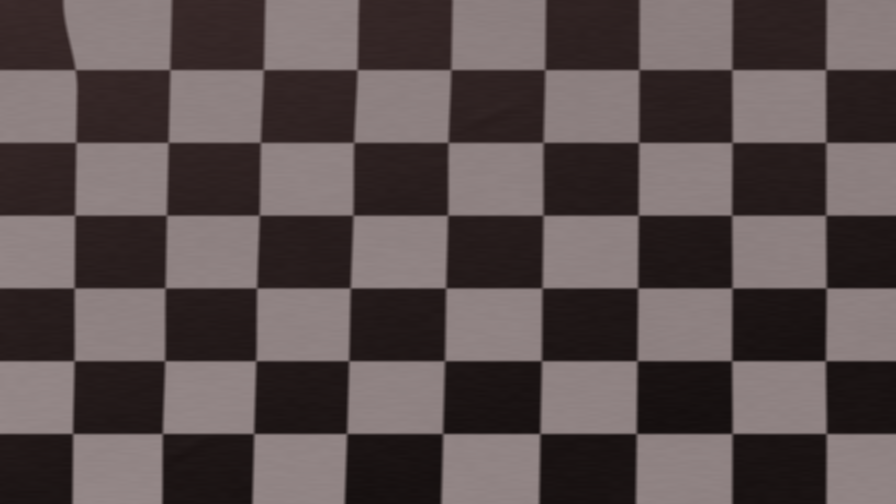
This pattern is drawn by a Shadertoy shader. Its source:

```glsl
// Softly lit, slightly warped cloth checkerboard of dark brown and grey-mauve cells.

const vec2 CELL = vec2(0.1856, 0.1444);   // cell size, canvas height = 1
const vec2 ORIGIN = vec2(0.1551, 0.1389); // a corner where four cells meet
const vec3 LIGHT = vec3(0.56, 0.51, 0.51);
const vec3 DARK_TINT = vec3(1.0, 0.735, 0.73);

float hash(vec2 p) {
    vec3 q = fract(vec3(p.xyx) * 0.1031);
    q += dot(q, q.yzx + 33.33);
    return fract((q.x + q.y) * q.z);
}

float noise(vec2 p) {
    vec2 i = floor(p), f = fract(p);
    f = f * f * (3.0 - 2.0 * f);
    return mix(mix(hash(i), hash(i + vec2(1, 0)), f.x),
               mix(hash(i + vec2(0, 1)), hash(i + vec2(1, 1)), f.x), f.y);
}

float fbm(vec2 p) {
    float sum = 0.0, amp = 0.5;
    for (int i = 0; i < 3; i++) {
        sum += amp * noise(p);
        p = p * 2.03 + 17.0;
        amp *= 0.5;
    }
    return sum;
}

float bump(float x, float center, float width) {
    float d = (x - center) / width;
    return exp(-d * d);
}

// Column lean, strongest left of centre, plus a curl in the upper left
vec2 warpCloth(vec2 p) {
    float lean = -0.028 * (1.0 - p.y) * bump(p.x, 0.625, 0.51);
    float curl = -0.030 * smoothstep(0.82, 1.0, p.y) * bump(p.x, 0.125, 0.10);
    float ripple = 0.003 * (noise(p * vec2(4.0, 7.0)) - 0.5);
    return p - vec2(lean + curl + ripple, 0.0);
}

// Signed alternating wave: crosses zero at every integer
vec2 alternate(vec2 q) {
    return abs(mod(q + 0.5, 2.0) - 1.0) - 0.5;
}

// 1 in dark cells, 0 in light ones
float checker(vec2 q, vec2 soft) {
    vec2 s = clamp(alternate(q) / soft, -1.0, 1.0);
    s *= 1.5 - 0.5 * s * s;
    return 0.5 + 0.5 * s.x * s.y;
}

// Short slanted crease: lighter on one side, darker on the other
float crease(vec2 p, vec2 center, vec2 along, float len) {
    vec2 d = p - center;
    float across = dot(d, vec2(-along.y, along.x)) / 0.014;
    float t = dot(d, along) / len;
    return across * exp(-across * across - t * t);
}

// Dark dye fades towards the upper left
vec3 darkColor(vec2 p, float variation) {
    float tone = 0.104 + 0.113 * p.y - 0.030 * (p.x - 0.3);
    return DARK_TINT * (max(tone, 0.093) + 0.012 * variation);
}

vec3 lightColor(vec2 p, float variation) {
    float shade = 0.012 * (0.5 - p.y) - 0.008 * (p.x - 0.9);
    return LIGHT + shade + 0.012 * variation;
}

void mainImage(out vec4 fragColor, in vec2 fragCoord) {
    vec2 p = fragCoord / iResolution.y;
    vec2 q = (warpCloth(p) - ORIGIN) / CELL;
    vec2 soft = max(vec2(0.0055, 0.0040), vec2(1.0 / iResolution.y)) / CELL;

    // Per-cell tone and broad patches of sheen
    float variation = hash(floor(q) + 20.0) - 0.5;
    float sheen = fbm(p * vec2(5.0, 9.0)) - 0.44;
    variation += 1.3 * sheen;

    vec3 color = mix(lightColor(p, variation), darkColor(p, variation),
                     checker(q, soft));

    // Fine horizontal weave and creases
    color += 0.014 * (noise(p * vec2(45.0, 210.0)) - 0.5);
    color += 0.025 * crease(p, vec2(0.97, 0.77), vec2(0.93, 0.37), 0.07);
    color += 0.025 * crease(p, vec2(0.37, 0.11), vec2(0.90, 0.44), 0.06);

    fragColor = vec4(clamp(color, 0.0, 1.0), 1.0);
}
```
